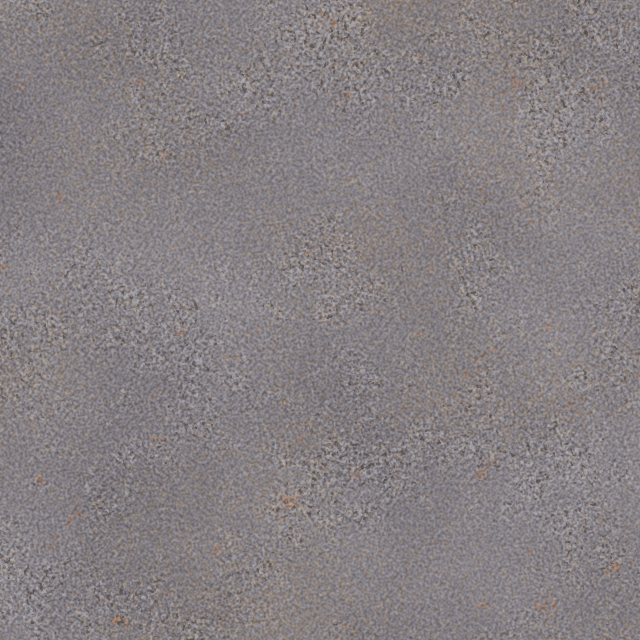
Give the GLSL for this texture, as a WebGL 1 fragment shader.

```glsl
precision highp float;
// Weathered grey-violet metal: cloudy tint, fine grain, clustered pits, pale flecks and rust.

#define CLOUD_SCALE 3.2
#define CLOUD_AMOUNT 0.050
#define WEAR_SCALE 5.0
#define PIT_SCALE 135.0
#define GRAIN_SCALE 235.0
#define GRAIN_SMOOTH 0.125
#define GRAIN_WORN 0.190
#define PIT_AMOUNT 0.75
#define FLECK_AMOUNT 0.65
#define RUST_AMOUNT 0.60

uniform vec2 u_resolution;

const vec3 COOL = vec3(0.517, 0.502, 0.522);
const vec3 WARM = vec3(0.553, 0.508, 0.484);
const vec3 PIT = vec3(0.320, 0.285, 0.265);
const vec3 PALE_COOL = vec3(0.690, 0.690, 0.715);
const vec3 PALE_WARM = vec3(0.710, 0.675, 0.635);
const vec3 RUST = vec3(0.640, 0.430, 0.310);

// Random unit direction for a lattice cell
vec2 gradientAt(vec2 cell) {
  vec3 p = fract(vec3(cell.xyx) * vec3(0.1031, 0.1030, 0.0973));
  p += dot(p, p.yzx + 33.33);
  float angle = 6.28318 * fract((p.x + p.y) * p.z);
  return vec2(cos(angle), sin(angle));
}

float gradientNoise(vec2 p) {
  vec2 cell = floor(p);
  vec2 f = fract(p);
  vec2 fade = f * f * f * (f * (f * 6.0 - 15.0) + 10.0);
  vec2 e = vec2(1.0, 0.0);
  float a = dot(gradientAt(cell), f);
  float b = dot(gradientAt(cell + e.xy), f - e.xy);
  float c = dot(gradientAt(cell + e.yx), f - e.yx);
  float d = dot(gradientAt(cell + e.xx), f - e.xx);
  return mix(mix(a, b, fade.x), mix(c, d, fade.x), fade.y);
}

// Four rotated octaves
float fbm(vec2 p) {
  float sum = 0.0;
  float weight = 1.0;
  for (int i = 0; i < 4; i++) {
    sum += weight * gradientNoise(p);
    p = mat2(1.6, 1.2, -1.2, 1.6) * p + 17.3;
    weight *= 0.5;
  }
  return sum;
}

void main() {
  vec2 uv = gl_FragCoord.xy / min(u_resolution.x, u_resolution.y);
  vec2 tilted = mat2(0.8, 0.6, -0.6, 0.8) * uv + 2.0;
  vec2 skewed = mat2(0.39, 0.92, -0.92, 0.39) * uv + 3.0;

  // Broad clouds, and worn regions broken into small clusters
  float cloud = fbm(uv * CLOUD_SCALE + 4.7);
  float tint = fbm(tilted * CLOUD_SCALE + 31.2);
  float cluster = fbm(skewed * 24.0 + 8.1);
  float wear = smoothstep(-0.40, 0.60, fbm(uv * WEAR_SCALE + 57.0) + 0.55 * cluster);

  // Base tint, mottled mostly at grain size
  float mottle = gradientNoise(tilted * 150.0 + 71.0) + 0.6 * gradientNoise(skewed * 75.0);
  float warmth = smoothstep(-0.15, 0.50, 0.40 * tint + 0.9 * mottle + 0.15 * cluster);
  vec3 color = mix(COOL, WARM, warmth) + CLOUD_AMOUNT * cloud + 0.016 * cluster;

  // Fine grain on two unaligned lattices
  float grain = gradientNoise(tilted * GRAIN_SCALE + 3.3)
              + 0.7 * gradientNoise(skewed * GRAIN_SCALE * 0.66 + 91.0);
  color += grain * mix(GRAIN_SMOOTH, GRAIN_WORN, wear);

  // Crumbly relief: its lows are pits, its highs pale flecks
  float relief = gradientNoise(skewed * PIT_SCALE + 13.0)
               + 0.65 * gradientNoise(tilted * PIT_SCALE * 1.7 + 43.0)
               + 0.30 * gradientNoise(uv * PIT_SCALE * 0.45 + 19.0);
  float pit = smoothstep(0.30, 0.66, -relief + 0.28 * (wear - 0.65));
  float fleck = smoothstep(0.24, 0.62, relief + 0.28 * (wear - 0.65));
  color = mix(color, mix(PALE_COOL, PALE_WARM, warmth), fleck * FLECK_AMOUNT * (0.25 + 0.75 * wear));
  color = mix(color, PIT, pit * PIT_AMOUNT * (0.20 + 0.80 * wear));

  // Sparse rust: ragged patches plus lone specks
  float patches = gradientNoise(tilted * 19.0 + 23.0) + 0.50 * gradientNoise(skewed * 80.0 + 5.0);
  float specks = gradientNoise(skewed * 95.0 + 37.0) + 0.3 * tint;
  float rust = max(smoothstep(0.46, 0.84, patches + 0.25 * relief),
                   smoothstep(0.52, 0.76, specks));
  color = mix(color, RUST + 0.20 * grain, rust * RUST_AMOUNT);

  gl_FragColor = vec4(clamp(color, 0.0, 1.0), 1.0);
}
```
